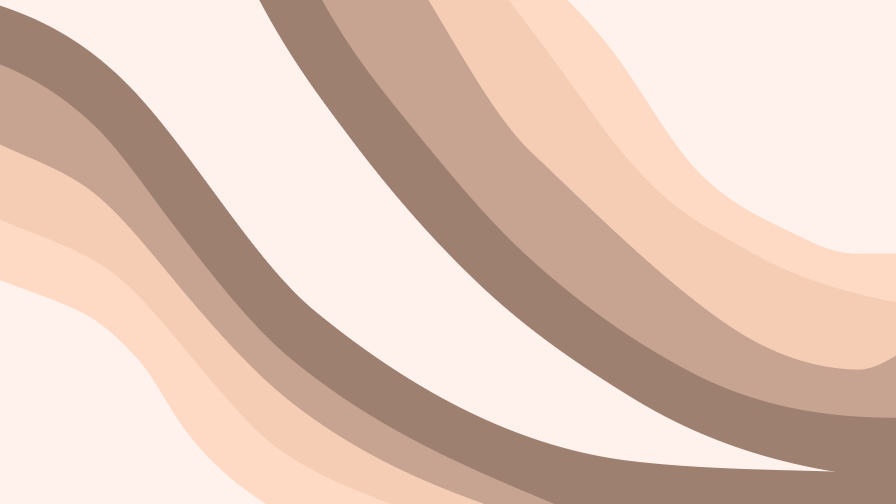
A WebGL 1 fragment shader for this background:

```glsl
precision highp float;
// Flowing layered ribbons in brown, tan and peach sweeping across a pale cream ground.

uniform vec2 u_resolution;

const vec3 CREAM = vec3(1.0, 0.945, 0.925);
const vec3 BLUSH = vec3(0.995, 0.85, 0.77);
const vec3 PEACH = vec3(0.96, 0.80, 0.705);
const vec3 TAN   = vec3(0.78, 0.64, 0.57);
const vec3 BROWN = vec3(0.616, 0.50, 0.44);

// Cubic Hermite between two knots, each holding x, height and slope.
float hermite(float x, vec3 a, vec3 b) {
  float w = b.x - a.x;
  float t = (x - a.x) / w;
  float s = t * t * (3.0 - 2.0 * t);
  float bend = t * (1.0 - t) * ((1.0 - t) * a.z - t * b.z);
  return mix(a.y, b.y, s) + w * bend;
}

// Smooth curve through five knots, continued straight beyond its ends.
float curve(float x, vec3 a, vec3 b, vec3 c, vec3 d, vec3 e) {
  if (x < a.x) return a.y + a.z * (x - a.x);
  if (x < b.x) return hermite(x, a, b);
  if (x < c.x) return hermite(x, b, c);
  if (x < d.x) return hermite(x, c, d);
  if (x < e.x) return hermite(x, d, e);
  return e.y + e.z * (x - e.x);
}

// Antialiased coverage of everything below a curve.
float below(vec2 p, float pixel, vec3 a, vec3 b, vec3 c, vec3 d, vec3 e) {
  float height = curve(p.x, a, b, c, d, e);
  float slope = (curve(p.x + 0.01, a, b, c, d, e) - height) / 0.01;
  float dist = (height - p.y) / sqrt(1.0 + slope * slope);
  return clamp(dist / pixel + 0.5, 0.0, 1.0);
}

// Upper right ribbons, painted from the outer edge inward.
vec3 upperRibbons(vec3 color, vec2 p, float pixel) {
  color = mix(color, BLUSH, below(p, pixel,
    vec3(10.13, 9.0, -1.0), vec3(11.25, 7.65, -1.5), vec3(12.5, 5.9, -1.0),
    vec3(14.38, 4.73, -0.5), vec3(15.31, 4.47, 0.0)));
  color = mix(color, PEACH, below(p, pixel,
    vec3(9.08, 9.0, -1.3), vec3(10.63, 6.9, -1.4), vec3(11.67, 5.67, -1.0),
    vec3(13.33, 4.54, -0.58), vec3(16.0, 3.6, -0.2)));
  color = mix(color, TAN, below(p, pixel,
    vec3(7.65, 9.0, -1.65), vec3(9.48, 6.29, -0.95), vec3(12.92, 3.25, -0.7),
    vec3(15.31, 2.4, -0.02), vec3(16.0, 2.65, 0.6)));
  color = mix(color, BROWN, below(p, pixel,
    vec3(5.75, 9.0, -1.8), vec3(7.29, 6.81, -1.23), vec3(9.38, 4.46, -0.92),
    vec3(12.29, 2.38, -0.53), vec3(16.0, 1.54, 0.0)));
  return mix(color, CREAM, below(p, pixel,
    vec3(4.63, 9.0, -1.9), vec3(6.25, 6.54, -1.33), vec3(8.54, 3.94, -0.95),
    vec3(11.25, 1.92, -0.62), vec3(14.88, 0.58, -0.17)));
}

// Lower left ribbons, painted from the inner edge outward.
vec3 lowerRibbons(vec3 color, vec2 p, float pixel) {
  color = mix(color, BROWN, below(p, pixel,
    vec3(0.0, 8.9, -0.33), vec3(2.19, 7.58, -0.97), vec3(5.63, 3.44, -0.82),
    vec3(11.25, 0.77, -0.12), vec3(14.88, 0.58, -0.03)));
  color = mix(color, TAN, below(p, pixel,
    vec3(0.0, 7.85, -0.4), vec3(1.67, 6.77, -0.95), vec3(3.13, 4.94, -1.3),
    vec3(5.21, 2.58, -0.82), vec3(9.9, 0.0, -0.42)));
  color = mix(color, PEACH, below(p, pixel,
    vec3(0.0, 6.42, -0.47), vec3(1.46, 5.71, -0.65), vec3(3.33, 3.73, -1.18),
    vec3(5.21, 1.81, -0.78), vec3(8.65, 0.0, -0.36)));
  color = mix(color, BLUSH, below(p, pixel,
    vec3(0.0, 5.08, -0.45), vec3(1.98, 4.15, -0.72), vec3(3.75, 2.23, -1.15),
    vec3(4.9, 1.04, -0.75), vec3(6.98, 0.0, -0.4)));
  return mix(color, CREAM, below(p, pixel,
    vec3(0.0, 4.0, -0.4), vec3(1.46, 3.42, -0.5), vec3(2.5, 2.54, -1.15),
    vec3(3.33, 1.29, -1.3), vec3(4.75, 0.0, -0.65)));
}

void main() {
  // The canvas spans 16 by 9 units.
  vec2 p = gl_FragCoord.xy / u_resolution * vec2(16.0, 9.0);
  float pixel = 9.0 / u_resolution.y;
  vec3 color = upperRibbons(CREAM, p, pixel);
  color = lowerRibbons(color, p, pixel);
  gl_FragColor = vec4(color, 1.0);
}
```
